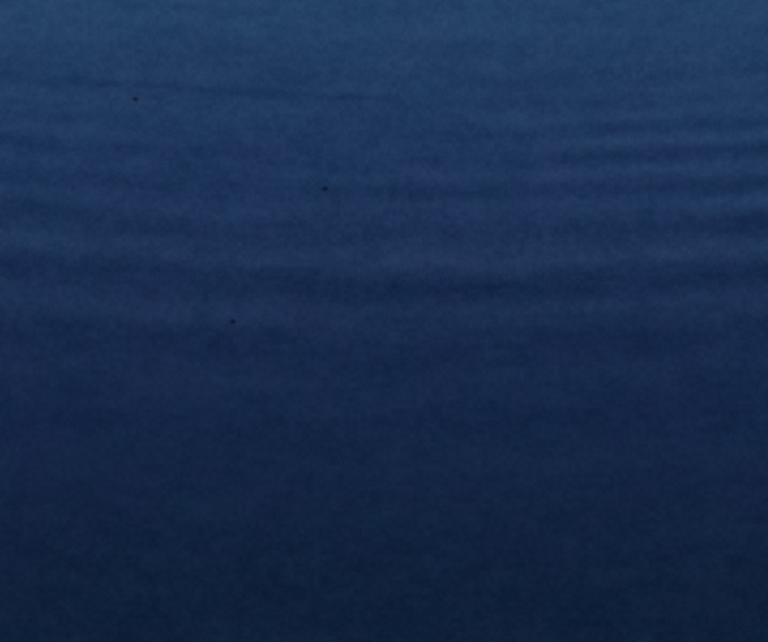
Give the GLSL for this texture, as a Shadertoy shader.

```glsl
// Dusky blue water: a vertical depth gradient crossed by soft, sagging ripples
// whose spacing widens toward the viewer, with broken streaks, film grain
// and a few tiny dark specks. Everything is built from hashed value noise.

#define RIPPLE_RATE 5.0
#define RIPPLE_GAIN 0.020
#define SAG 0.11
#define SAG_CENTRE 0.56
#define STREAK_GAIN 0.021
#define MOTTLE_GAIN 0.017
#define GRAIN_GAIN 0.035
#define SPECKS 3

const float TAU = 6.28318;

float hash(vec2 p) {
    vec3 q = fract(vec3(p.xyx) * 0.1031);
    q += dot(q, q.yzx + 33.33);
    return fract((q.x + q.y) * q.z);
}

// Smooth value noise in the range -0.5 to 0.5
float noise(vec2 p) {
    vec2 i = floor(p), f = fract(p);
    f = f * f * (3.0 - 2.0 * f);
    float low = mix(hash(i), hash(i + vec2(1, 0)), f.x);
    float high = mix(hash(i + vec2(0, 1)), hash(i + vec2(1, 1)), f.x);
    return mix(low, high, f.y) - 0.5;
}

// Bell curve around zero
float bell(float d, float width) {
    return exp(-d * d / (width * width));
}

// Water colour from the far edge (0) to the near edge (1)
vec3 depthColour(float depth) {
    vec3 farBlue  = vec3(0.146, 0.264, 0.402);
    vec3 midBlue  = vec3(0.116, 0.203, 0.346);
    vec3 deepBlue = vec3(0.086, 0.154, 0.281);
    vec3 nearBlue = vec3(0.060, 0.125, 0.226);
    vec3 c = mix(farBlue, midBlue, smoothstep(-0.10, 0.34, depth));
    c = mix(c, deepBlue, smoothstep(0.25, 0.66, depth));
    return mix(c, nearBlue, smoothstep(0.56, 1.0, depth));
}

// Curved ripples, strongest in a belt above the middle
float ripples(float x, float depth) {
    float bend = x - SAG_CENTRE;
    float s = depth + SAG * bend * bend;
    s += 0.014 * noise(vec2(x * 4.0, depth * 9.0 + 3.0));
    s += 0.006 * noise(vec2(x * 13.0, depth * 30.0 + 5.0));
    float phase = RIPPLE_RATE * log(max(s, 0.04));
    float wave = -cos(TAU * phase);
    float belt = bell(s - 0.38, 0.13);
    float farRight = 0.5 * smoothstep(0.5, 0.85, x) * bell(s - 0.23, 0.07);
    float faint = 0.16 * bell(s - 0.60, 0.18);
    float patches = 0.95 + 1.1 * noise(vec2(x * 5.0, depth * 14.0));
    return wave * (belt + farRight + faint) * patches;
}

// Thin dark crease near the far edge, fading to the right
float crease(float x, float depth) {
    float line = 0.115 + 0.11 * x - 0.07 * x * x;
    line += 0.006 * noise(vec2(x * 12.0, 7.0));
    float broken = 0.9 + 0.9 * noise(vec2(x * 16.0, 21.0));
    return bell(depth - line, 0.008) * (1.0 - smoothstep(0.25, 0.8, x)) * broken;
}

void mainImage(out vec4 fragColor, in vec2 fragCoord) {
    vec2 uv = fragCoord / iResolution.xy;
    float aspect = iResolution.x / iResolution.y;
    float depth = 1.0 - uv.y;
    vec2 p = vec2(uv.x * aspect, depth);
    vec3 colour = depthColour(depth);
    float calm = mix(1.0, 0.45, smoothstep(0.3, 0.7, depth));

    // Ripples and broken horizontal streaks
    float light = RIPPLE_GAIN * ripples(uv.x, depth);
    light -= 0.024 * crease(uv.x, depth);
    float sagged = depth + SAG * pow(uv.x - SAG_CENTRE, 2.0);
    float streaks = 0.7 * noise(vec2(p.x * 3.0, sagged * 40.0));
    streaks += 0.6 * noise(vec2(p.x * 9.0 + 9.0, sagged * 85.0));
    light += STREAK_GAIN * streaks * calm;

    // Soft mottling and fine grain
    light += MOTTLE_GAIN * noise(p * vec2(26.0, 40.0)) * mix(calm, 1.0, 0.4);
    float grain = 0.5 * noise(p * vec2(75.0, 100.0));
    grain += 0.6 * noise(p * 150.0 + 20.0) + 0.5 * noise(p * 290.0 + 40.0);
    light += GRAIN_GAIN * grain * mix(calm, 1.0, 0.5);
    colour += light * vec3(0.85, 1.0, 1.1);

    // Slight drift of hue between blocks of water
    float tint = noise(p * 22.0 + 60.0);
    colour += 0.012 * tint * vec3(1.0, -0.4, 0.3);

    // Scattered tiny dark specks
    for (int i = 0; i < SPECKS; i++) {
        vec2 seed = vec2(float(i) + 3.0, 17.0);
        vec2 centre = vec2(hash(seed) * aspect, 0.1 + 0.6 * hash(seed + 31.0));
        float radius = mix(0.0020, 0.0040, hash(seed + 59.0));
        vec2 offset = (p - centre) * vec2(0.75, 1.0);
        float speck = 1.0 - smoothstep(0.3, 1.6, length(offset) / radius);
        colour *= 1.0 - 0.4 * speck;
    }

    fragColor = vec4(clamp(colour, 0.0, 1.0), 1.0);
}
```
